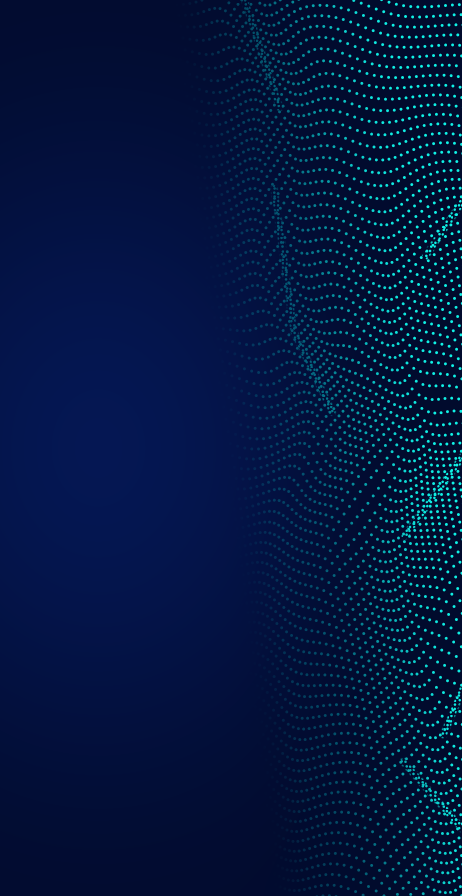
A WebGL 2 fragment shader for this background:

```glsl
#version 300 es
precision highp float;
// A navy radial glow with a rippling sheet of cyan dots on the right.
// A warped grid gives the dots; its local Jacobian keeps each one round.
// Fine jittered dots thicken the folds where the sheet turns over.
uniform vec2 u_resolution;
out vec4 outColor;

vec2 hash22(vec2 p) {
    vec3 q = fract(vec3(p.xyx) * vec3(0.1031, 0.1030, 0.0973));
    q += dot(q, q.yzx + 33.33);
    return fract((q.xx + q.yz) * q.zy);
}

float bump(float x) {
    return exp(-x * x);
}

// Maps canvas position to grid coordinates: column, row.
vec2 sheet(vec2 p) {
    float depth = 1.0 - p.y;

    // Left ridge: a crest followed by a sharp fall.
    float ridgeX = 0.272 + 0.035 * smoothstep(0.0, 0.11, depth)
                 + 0.06 * bump((depth - 0.46) / 0.1);
    float t = (p.x - ridgeX) / 0.035;
    float ridge = mix(0.05, 0.022, smoothstep(0.45, 0.6, depth));
    float height = -ridge * t * bump(t);

    // Right valley: a trough that climbs towards the border.
    float valleyX = 0.43 + 0.07 * smoothstep(0.6, 0.95, depth)
                  + 0.03 * bump((depth - 0.5) / 0.07);
    float v = p.x - valleyX;
    float trough = smoothstep(0.08, 0.35, depth);
    height += trough * (0.06 * smoothstep(0.0, 0.1, v) - 0.048 * bump(v / 0.05));

    // Broad undulation and a gentle tilt.
    height += 0.006 * sin(p.x * 38.0 + depth * 13.0) - 0.14 * (p.x - 0.3);

    float column = p.x + 0.18 * p.y + 0.022 * tanh(t) + 0.01 * trough * tanh(v / 0.03);
    return vec2(column / 0.0078, (p.y - height) / 0.0118);
}

float dot_mask(float dist, float radius, float pixel) {
    return clamp((radius - dist) / pixel + 0.5, 0.0, 1.0);
}

float segment(vec2 p, vec2 a, vec2 b) {
    vec2 ab = b - a;
    return length(p - a - ab * clamp(dot(p - a, ab) / dot(ab, ab), 0.0, 1.0));
}

void main() {
    vec2 p = gl_FragCoord.xy / u_resolution.y;
    float pixel = max(1.0 / u_resolution.y, 0.0008);

    // Background glow.
    float reach = length((p - vec2(0.11, 0.5)) * vec2(1.0, 0.8));
    vec3 color = mix(vec3(0.018, 0.09, 0.325), vec3(0.006, 0.045, 0.185),
                     smoothstep(0.0, 0.44, reach));
    color = mix(color, vec3(0.004, 0.04, 0.17), 0.7 * smoothstep(0.25, 0.5, p.x));

    // Warped dot grid, with offsets brought back to canvas units.
    vec2 grid = sheet(p);
    float e = 0.0005;
    mat2 jacobian = mat2(sheet(p + vec2(e, 0.0)) - grid,
                         sheet(p + vec2(0.0, e)) - grid) / e;
    vec2 offset = inverse(jacobian) * (fract(grid) - 0.5);
    float dots = dot_mask(length(offset), 0.0016, pixel);

    // Folds, each given as the two ends of a streak.
    const vec4 folds[7] = vec4[7](
        vec4(0.273, 1.0, 0.312, 0.88), vec4(0.306, 0.79, 0.328, 0.63),
        vec4(0.328, 0.63, 0.371, 0.54), vec4(0.516, 0.775, 0.475, 0.714),
        vec4(0.516, 0.49, 0.452, 0.402), vec4(0.516, 0.23, 0.495, 0.18),
        vec4(0.45, 0.15, 0.516, 0.075));
    float fold = 0.0;
    for (int i = 0; i < 7; i++) {
        fold = max(fold, bump(segment(p, folds[i].xy, folds[i].zw) / 0.004));
    }
    vec2 cell = p / 0.0046;
    vec2 jitter = 0.3 + 0.4 * hash22(floor(cell));
    float grain = dot_mask(length(fract(cell) - jitter) * 0.0046, 0.0014, pixel);
    dots = max(dots, grain * smoothstep(0.15, 0.7, fold));

    // The sheet fades in from a slanted left border.
    float inside = p.x - 0.2 - 0.115 * (1.0 - p.y);
    float light = smoothstep(-0.01, 0.05, inside)
                * mix(0.28, 1.0, smoothstep(0.0, 0.21, inside));
    vec3 cyan = mix(vec3(0.01, 0.55, 0.62), vec3(0.06, 0.95, 0.9),
                    smoothstep(0.05, 0.25, inside));
    color = mix(color, cyan, dots * light);

    outColor = vec4(color, 1.0);
}
```
